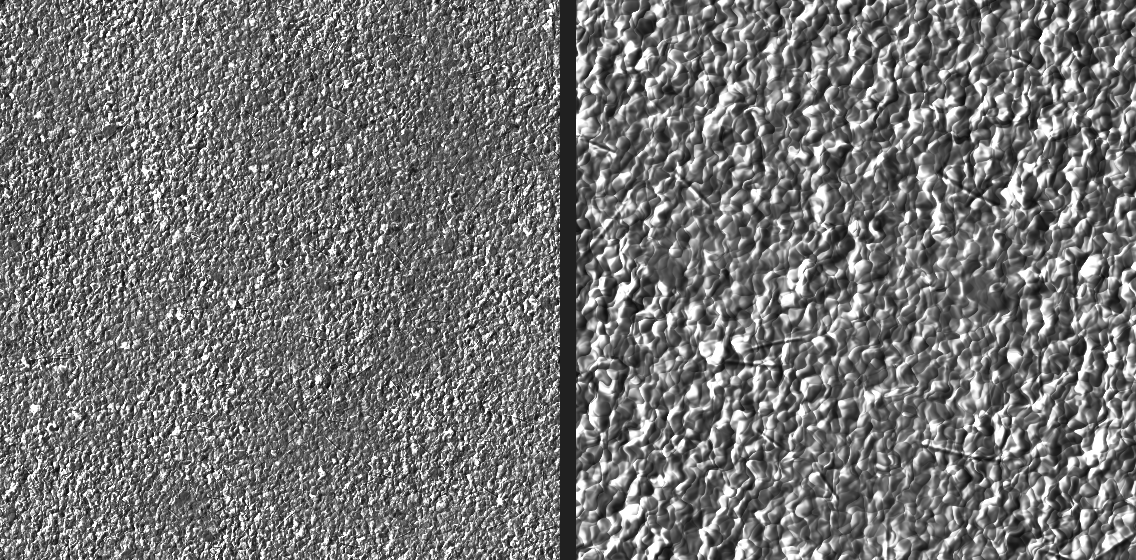
Left, the full canvas; right, a detail of the centre.
Reproduce this texture procedurally as a WebGL 2 fragment shader.

```glsl
#version 300 es
precision highp float;
// Rough grey ground: raking light over gritty soil with pebbles, pits, flat stones and fibres.

uniform vec2 u_resolution;
out vec4 fragColor;

const vec2 LIGHT = vec2(-0.93, 0.36);   // direction towards the light
const float TAU = 6.2832;

vec2 hash2(vec2 p, float seed) {
    vec3 q = fract(vec3(p.xyx + seed * 17.3) * vec3(0.1031, 0.1030, 0.0973));
    q += dot(q, q.yzx + 33.33);
    return fract((q.xx + q.yz) * q.zy);
}

float noise(vec2 p, float seed) {
    vec2 cell = floor(p), f = fract(p);
    f = f * f * (3.0 - 2.0 * f);
    float bottom = mix(hash2(cell, seed).x, hash2(cell + vec2(1, 0), seed).x, f.x);
    float top = mix(hash2(cell + vec2(0, 1), seed).x, hash2(cell + vec2(1, 1), seed).x, f.x);
    return mix(bottom, top, f.y);
}

vec2 rotate(vec2 p, float angle) {
    float c = cos(angle), s = sin(angle);
    return vec2(c * p.x - s * p.y, s * p.x + c * p.y);
}

float fbm(vec2 p, float seed) {
    float sum = 0.0, amp = 0.5;
    for (int i = 0; i < 4; i++) {
        sum += amp * noise(p, seed + float(i));
        p = rotate(p * 2.03, 0.7);
        amp *= 0.5;
    }
    return sum / 0.9375;
}

// Slope of layered dust as seen by the light.
float dustSlope(vec2 p) {
    const vec4 weights = vec4(0.40, 0.42, 0.42, 0.30);
    float sum = 0.0, freq = 80.0;
    for (int i = 0; i < 4; i++) {
        float angle = 0.5 + 1.1 * float(i);
        vec2 q = rotate(p * freq, angle) + 40.0;
        vec2 reach = 0.25 * rotate(LIGHT, angle);
        float seed = float(i) + 3.0;
        sum += weights[i] * (noise(q - reach, seed) - noise(q + reach, seed)) / 0.18;
        freq *= 1.75;
    }
    return sum;
}

// Packed domed grains with crisp seams: lit towards the light, dark away from it.
float grainSlope(vec2 p, float cells, float seed) {
    vec2 q = p * cells, home = floor(q);
    float sum = 0.0, total = 1e-6;
    for (int k = 0; k < 9; k++) {
        vec2 cell = home + vec2(k % 3, k / 3) - 1.0;
        vec2 d = q - cell - hash2(cell, seed);
        float weight = exp(-18.0 * dot(d, d));
        float steepness = 0.4 + 0.8 * hash2(cell, seed + 1.0).x;
        sum += weight * steepness * dot(d, LIGHT);
        total += weight;
    }
    return sum / total;
}

// Offset from the closest scattered spot in units of its radius; z is a random value.
vec3 nearestSpot(vec2 p, float cells, float density, vec2 radii, float seed) {
    vec2 q = p * cells, home = floor(q);
    vec3 best = vec3(9.0, 9.0, 0.0);
    for (int k = 0; k < 9; k++) {
        vec2 cell = home + vec2(k % 3, k / 3) - 1.0;
        vec2 kind = hash2(cell, seed + 1.0);
        if (kind.x > density) continue;
        vec2 offset = (q - cell - hash2(cell, seed)) / mix(radii.x, radii.y, kind.y);
        offset = rotate(offset, kind.y * TAU) * vec2(0.8, 1.25);
        offset = rotate(offset, -kind.y * TAU);
        if (dot(offset, offset) < dot(best.xy, best.xy)) best = vec3(offset, kind.x / density);
    }
    return best;
}

float disc(vec2 offset, float softness) {
    return 1.0 - smoothstep(1.0 - softness, 1.0 + softness, length(offset));
}

// Bright lump with a cast shadow on the far side.
float pebble(vec3 spot, float strength) {
    float body = disc(spot.xy, 0.25);
    float shadow = disc(spot.xy + LIGHT * 0.7, 0.4) * (1.0 - body);
    float shine = 0.7 + 0.9 * dot(spot.xy, LIGHT);
    return strength * (0.5 + 0.5 * spot.z) * (body * shine - 0.6 * shadow);
}

// Thin, nearly straight strands, lit along one edge and dark along the other.
float fibres(vec2 p, float cells, float density, float width, float seed) {
    vec2 q = p * cells, home = floor(q);
    float sum = 0.0, w = width * cells;
    for (int k = 0; k < 9; k++) {
        vec2 cell = home + vec2(k % 3, k / 3) - 1.0;
        vec2 kind = hash2(cell, seed + 1.0);
        if (kind.x > density) continue;
        vec2 d = rotate(q - cell - hash2(cell, seed), kind.y * TAU);
        float halfLength = mix(0.15, 0.42, kind.x / density);
        float across = d.y + 0.4 * (fract(kind.y * 13.0) - 0.5) * d.x * d.x;
        float facing = rotate(LIGHT, kind.y * TAU).y;
        float ends = 1.0 - smoothstep(halfLength * 0.6, halfLength, abs(d.x));
        float a = across / w * (facing < 0.0 ? -1.0 : 1.0);
        sum += ends * (1.1 * exp(-(a - 0.8) * (a - 0.8)) - 1.6 * exp(-(a + 0.8) * (a + 0.8)));
    }
    return sum;
}

void main() {
    vec2 p = gl_FragCoord.xy / min(u_resolution.x, u_resolution.y);
    vec2 bend = vec2(noise(p * 110.0, 21.0), noise(p * 110.0, 22.0)) - 0.5;
    bend += 0.6 * (vec2(noise(p * 230.0, 23.0), noise(p * 230.0, 24.0)) - 0.5);
    vec2 warped = p + 0.004 * bend;

    // Broad patches vary both roughness and brightness.
    float patches = fbm(p * 4.0 + 2.0, 31.0) - 0.5;
    float rough = 0.86 + 0.9 * (fbm(p * 14.0, 41.0) - 0.5) + 0.5 * patches;
    float slope = dustSlope(warped) + 3.0 * grainSlope(warped, 105.0, 11.0)
                + 2.7 * grainSlope(warped + 0.31, 175.0, 14.0);
    float light = slope * max(rough, 0.4) + 0.9 * patches;

    // Flat stones: calm dark faces with a lit rim.
    vec3 stone = nearestSpot(p + 0.004 * bend, 11.0, 0.3, vec2(0.07, 0.14), 51.0);
    float face = disc(stone.xy, 0.12);
    float rim = exp(-40.0 * pow(length(stone.xy) - 1.05, 2.0)) * dot(normalize(stone.xy), LIGHT);
    light = mix(light, light * 0.35 - 0.6, face * 0.85) + 1.6 * rim;

    // Lumps, dark pits and strands.
    vec2 lumpy = p + 0.009 * bend;
    light += pebble(nearestSpot(lumpy, 68.0, 0.28, vec2(0.16, 0.34), 61.0), 1.6);
    light += pebble(nearestSpot(lumpy, 22.0, 0.25, vec2(0.09, 0.20), 71.0), 2.5);
    light -= 2.0 * disc(nearestSpot(lumpy, 24.0, 0.22, vec2(0.05, 0.12), 81.0).xy, 0.4);
    light += fibres(p, 13.0, 0.4, 0.0011, 91.0) + fibres(p + 0.37, 19.0, 0.3, 0.0009, 95.0);

    // Skewed tone curve: compact darks, long bright tail with a soft shoulder.
    float grey = 0.385 * exp(light * (light > 0.0 ? 0.60 : 0.46));
    float shoulder = 0.7 + 0.4 * (1.0 - exp(-max(grey - 0.7, 0.0) / 0.4));
    fragColor = vec4(vec3(min(min(grey, shoulder), 1.0)), 1.0);
}
```
